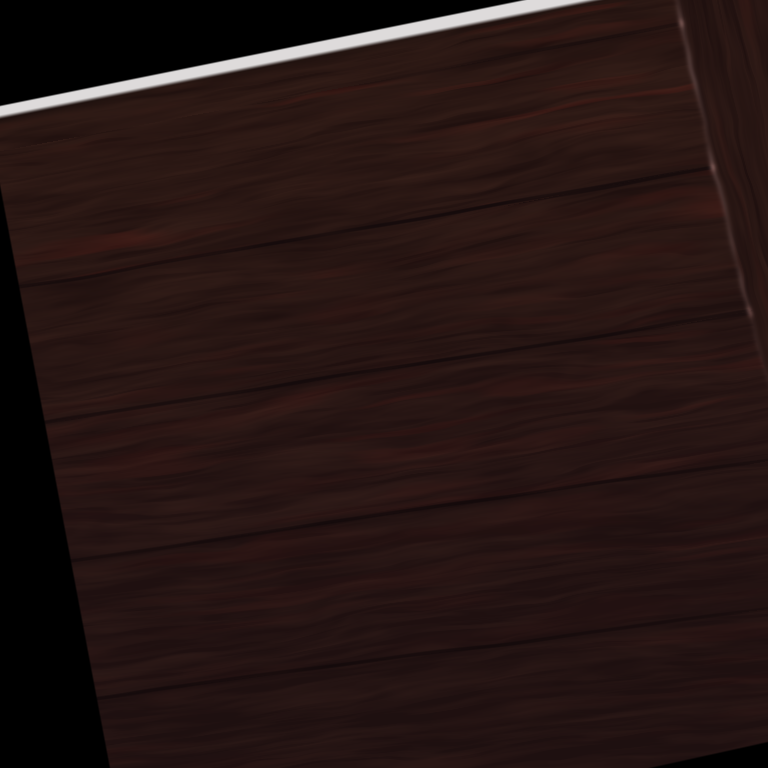
This texture is drawn by a three.js fragment shader. Its source:

```glsl
varying vec2 vUv;

const vec3 DARK_WOOD = vec3(0.142, 0.076, 0.064);
const vec3 LIGHT_WOOD = vec3(0.205, 0.118, 0.094);
const vec3 RED_STREAK = vec3(0.075, 0.012, 0.008);
const vec3 COOL_TINT = vec3(0.004, 0.004, 0.012);
const vec3 SEAM_COLOR = vec3(0.075, 0.038, 0.042);
const vec3 JOINT_COLOR = vec3(0.33, 0.24, 0.23);
const vec3 TRIM_COLOR = vec3(0.87, 0.86, 0.86);
const vec2 GRAIN_SCALE = vec2(7.0, 21.0);
const float PLANK_HEIGHT = 0.182;
const float PLANK_SPREAD = 0.0135;   // planks widen toward the right
const float FIRST_SEAM = 0.197;
const float SEAM_SLOPE = 0.186;
const float SEAM_WIDTH = 0.0024;
const float JOINT_WIDTH = 0.0042;
const float EDGE_SOFT = 0.0016;

float hash(vec2 p) {
  vec3 q = fract(vec3(p.xyx) * 0.1031);
  q += dot(q, q.yzx + 33.33);
  return fract((q.x + q.y) * q.z);
}

float noise(vec2 p) {
  vec2 i = floor(p);
  vec2 f = fract(p);
  f = f * f * (3.0 - 2.0 * f);
  return mix(mix(hash(i), hash(i + vec2(1.0, 0.0)), f.x),
             mix(hash(i + vec2(0.0, 1.0)), hash(i + vec2(1.0, 1.0)), f.x), f.y);
}

float fbm(vec2 p) {
  float sum = 0.0;
  float amplitude = 0.5;
  for (int i = 0; i < 4; i++) {
    sum += amplitude * noise(p);
    p = p * 2.03 + 17.3;
    amplitude *= 0.5;
  }
  return sum / 0.9375;
}

// Grain runs along p.x; p.y counts planks
vec3 wood(vec2 p, float seed, float depth) {
  p += seed * vec2(7.31, 3.17);
  float bend = fbm(p * vec2(3.0, 2.5)) - 0.5;
  vec2 q = p * GRAIN_SCALE + vec2(0.0, bend * 5.0);
  float fibre = fbm(q);
  float fine = noise(q * vec2(2.6, 2.2) + 41.0);
  float pores = smoothstep(0.6, 0.85, noise(q * vec2(1.3, 1.7) + 9.0));
  float figure = 0.5 + 0.5 * sin(40.0 * (p.y * 0.6 + bend));
  float tone = 0.4 - 0.45 * depth + (fibre - 0.5) * 1.1;
  tone += (fine - 0.5) * 0.25 + (figure - 0.5) * 0.13 - pores * 0.3;
  vec3 color = mix(DARK_WOOD, LIGHT_WOOD, clamp(tone, -0.35, 1.3));
  float red = smoothstep(0.52, 0.8, noise(q * vec2(0.8, 0.9) + 73.0));
  red *= smoothstep(0.3, 0.75, fbm(p * vec2(3.0, 2.0) + 5.0));
  return color + RED_STREAK * red * (1.0 - 0.75 * depth) + COOL_TINT * depth;
}

float cover(float signedDistance) {
  return smoothstep(-EDGE_SOFT, EDGE_SOFT, signedDistance);
}

void main() {
  float x = vUv.x;
  float down = 1.0 - vUv.y;

  // Plank coordinates in slight perspective
  float height = PLANK_HEIGHT + PLANK_SPREAD * x;
  float waver = (noise(vec2(x * 9.0, floor(down * 5.0 + x))) - 0.5) * 0.004;
  float plank = (down - FIRST_SEAM + SEAM_SLOPE * x) / height;
  float row = floor(plank);
  float along = x - 0.19 * down;
  float depth = smoothstep(0.1, 0.95, down + 0.12 * x);
  float shade = 0.95 + 0.1 * hash(vec2(row + 5.0, 3.0));
  vec3 color = wood(vec2(along, plank), row + 4.0, depth) * shade;

  // Dark seams between planks, with a soft shadow
  float nearest = floor(plank + 0.5);
  float seamGap = abs((plank - nearest) * height + waver);
  float strength = 0.65 + 0.3 * noise(vec2(x * 14.0, nearest * 5.0 + 20.0));
  strength *= nearest < 0.5 ? 0.7 * smoothstep(0.3, 0.8, x) : 1.0;
  strength *= 1.0 - 0.35 * smoothstep(0.7, 1.0, x) * depth;
  float seam = 1.0 - smoothstep(SEAM_WIDTH * 0.4, SEAM_WIDTH * 1.7, seamGap);
  float shadow = exp(-seamGap / 0.006);
  color = mix(color, SEAM_COLOR, strength * max(seam, shadow * 0.35));

  // Crosswise panel and worn joint at the right
  float jointX = 0.883 + 0.2 * down + 0.077 * down * down;
  float fromJoint = x - jointX + (noise(vec2(down * 45.0, 2.0)) - 0.5) * 0.004;
  vec3 panel = wood(vec2(down, fromJoint / PLANK_HEIGHT), 19.0, 0.35);
  color = mix(color, panel, cover(fromJoint));
  float wear = 0.25 + 0.55 * noise(vec2(down * 38.0, 8.0));
  wear *= 1.0 - 0.6 * smoothstep(0.3, 0.52, down);
  float joint = exp(-pow(fromJoint / JOINT_WIDTH, 2.0));
  color = mix(color, JOINT_COLOR, joint * wear);
  float chip = exp(-pow(seamGap / 0.006, 2.0)) * joint;
  color += JOINT_COLOR * chip * 0.45;

  // Pale trim along the upper edge
  float trimTop = down - (0.138 - 0.202 * x);
  float trimBottom = down - (0.153 - 0.197 * x);
  color *= 1.0 - 0.35 * exp(-max(trimBottom, 0.0) / 0.008);
  float trim = 1.0 - smoothstep(-0.004, 0.003, trimBottom);
  color = mix(color, TRIM_COLOR, trim);

  // Black surround
  float leftSide = x - 0.1887 * (down - 0.241);
  float lowerSide = 1.0 - 0.22 * (x - 0.846) - down;
  float board = cover(trimTop) * cover(leftSide) * cover(lowerSide);
  gl_FragColor = vec4(max(color, 0.0) * board, 1.0);
}
```
